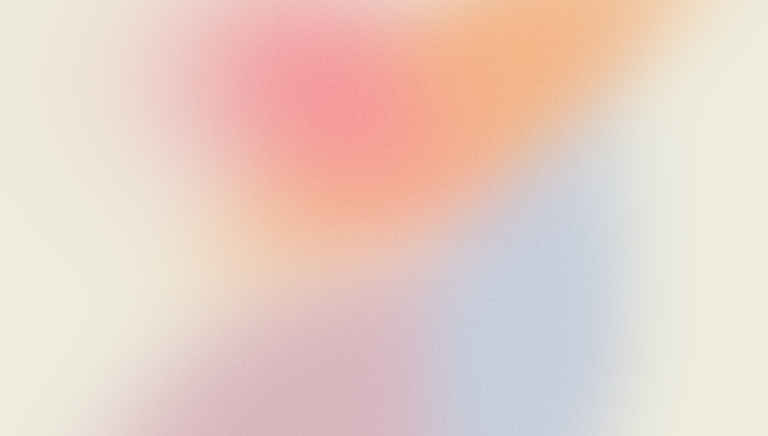
Give the GLSL for this background, as a Shadertoy shader.

```glsl
// Soft pastel gradient: blurred, tilted ellipses of blue, mauve, rose, orange
// and pink are layered over a cream ground, then finished with a faint paper
// grain of gradient noise that shows only where colour covers the ground.

// Palette
const vec3 CREAM  = vec3(0.932, 0.927, 0.872);
const vec3 BLUE   = vec3(0.765, 0.812, 0.872);
const vec3 MAUVE  = vec3(0.846, 0.698, 0.736);
const vec3 ROSE   = vec3(0.915, 0.660, 0.665);
const vec3 ORANGE = vec3(0.958, 0.710, 0.520);
const vec3 PINK   = vec3(0.965, 0.585, 0.615);

// Layer strengths
const float MAUVE_ALPHA  = 0.95;
const float BLUE_ALPHA   = 0.95;
const float ROSE_ALPHA   = 0.75;
const float ORANGE_ALPHA = 0.96;
const float PINK_ALPHA   = 0.82;

// Grain
const float GRAIN_SCALE  = 120.0;  // cells per canvas height
const float GRAIN_AMOUNT = 0.030;
const int   GRAIN_OCTAVES = 2;

// Soft ellipse: 1 at the centre, exp(-1) at the radii.
// A higher hardness gives a flatter core and a steeper rim.
float glow(vec2 p, vec2 centre, vec2 radii, float degrees, float hardness) {
    float a = radians(degrees);
    vec2 d = p - centre;
    vec2 axis = vec2(cos(a), sin(a));
    vec2 q = vec2(dot(d, axis), dot(d, vec2(-axis.y, axis.x))) / radii;
    return exp(-pow(dot(q, q) + 1e-6, hardness));
}

// Pseudo-random unit gradient for a lattice cell
vec2 cellGradient(vec2 cell) {
    vec3 h = fract(cell.xyx * vec3(0.1031, 0.1030, 0.0973));
    h += dot(h, h.yzx + 33.33);
    float angle = 6.28318 * fract((h.x + h.y) * h.z);
    return vec2(cos(angle), sin(angle));
}

float gradientNoise(vec2 p) {
    vec2 i = floor(p), f = fract(p);
    vec2 u = f * f * f * (f * (f * 6.0 - 15.0) + 10.0);
    vec2 e = vec2(0.0, 1.0);
    float a = dot(cellGradient(i), f);
    float b = dot(cellGradient(i + e.yx), f - e.yx);
    float c = dot(cellGradient(i + e.xy), f - e.xy);
    float d = dot(cellGradient(i + e.yy), f - e.yy);
    return mix(mix(a, b, u.x), mix(c, d, u.x), u.y);
}

float grain(vec2 p) {
    float sum = 0.0, weight = 0.6;
    for (int i = 0; i < GRAIN_OCTAVES; i++) {
        sum += weight * gradientNoise(p);
        p = p * 1.9 + 17.3;
        weight *= 0.6;
    }
    return sum;
}

void mainImage(out vec4 fragColor, in vec2 fragCoord) {
    // Height spans 0..1; x is rescaled so the layout always fills the width
    vec2 p = fragCoord / iResolution.xy * vec2(1.768, 1.0);

    // Lower band: mauve from the left corner, blue rising on the right
    float mauve = MAUVE_ALPHA * glow(p, vec2(0.76, -0.01), vec2(0.62, 0.38), 30.0, 2.0);
    float blue  = BLUE_ALPHA * glow(p, vec2(1.21, 0.27), vec2(0.62, 0.25), 84.0, 1.5);

    // Upper glow: broad rose, diagonal orange, concentrated pink
    float rose   = ROSE_ALPHA * glow(p, vec2(0.714, 0.77), vec2(0.40, 0.28), -8.0, 1.0);
    float orange = ORANGE_ALPHA * glow(p, vec2(1.083, 0.793), vec2(0.62, 0.22), 35.0, 1.5);
    float pink   = PINK_ALPHA * glow(p, vec2(0.77, 0.77), vec2(0.29, 0.21), -35.0, 1.0);

    // Composite from back to front
    vec3 color = CREAM;
    color = mix(color, MAUVE, mauve);
    color = mix(color, BLUE, blue);
    color = mix(color, ROSE, rose);
    color = mix(color, ORANGE, orange);
    color = mix(color, PINK, pink);

    // Grain fades out on the bare ground
    float bare = (1.0 - mauve) * (1.0 - blue) * (1.0 - rose) * (1.0 - orange) * (1.0 - pink);
    color += GRAIN_AMOUNT * (1.0 - bare) * grain(p * GRAIN_SCALE);

    fragColor = vec4(clamp(color, 0.0, 1.0), 1.0);
}
```
